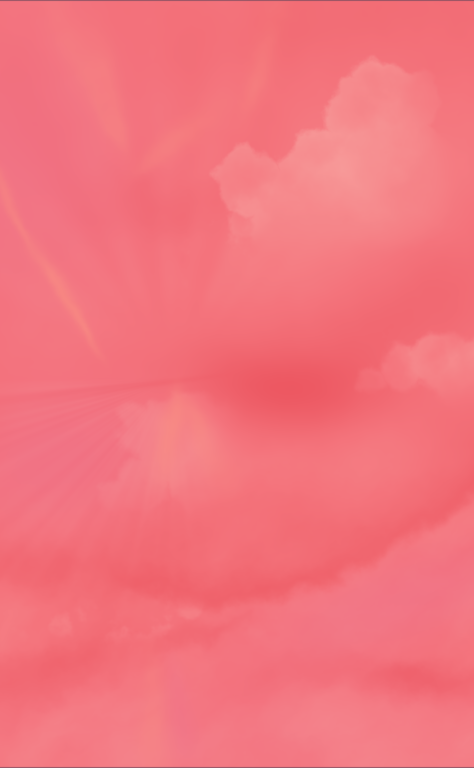
Write a WebGL 2 fragment shader that draws this texture.

```glsl
#version 300 es
precision highp float;
// Coral sky with billowing clouds and faint light rays fanning from a focus.
// Noise-warped disc clusters give lit cloud rims, soft ellipses give shadows,
// and feathered beams tint the air; one tone value picks the final colour.
uniform vec2 u_resolution;
out vec4 outColor;
const vec3 DEEP = vec3(.925, .335, .375), CORAL = vec3(.957, .455, .487);
const vec3 PALE = vec3(.970, .620, .612), ROSE = vec3(.935, .440, .540);
const vec3 PEACH = vec3(.975, .550, .510), FRAME = vec3(.48, .30, .37);
const vec2 FOCUS = vec2(.224, .506);
// Cloud puffs: centre and radius, in units of canvas height
const vec3 TOWER[8] = vec3[8](
  vec3(.322, .764, .044), vec3(.384, .768, .037), vec3(.420, .794, .042),
  vec3(.474, .850, .050), vec3(.498, .878, .046), vec3(.532, .868, .042),
  vec3(.430, .710, .100), vec3(.510, .760, .090));
const vec3 MIDDLE[5] = vec3[5](
  vec3(.180, .438, .028), vec3(.235, .425, .062), vec3(.186, .367, .034),
  vec3(.300, .385, .085), vec3(.150, .350, .022));
const vec3 EAST[4] = vec3[4](vec3(.527, .524, .032), vec3(.573, .530, .038),
  vec3(.485, .505, .020), vec3(.620, .505, .055));
// Beams: start and end points
const vec4 BEAMS[9] = vec4[9](
  vec4(.150, .510, .020, .715), vec4(.050, .660, -.03, .820),
  vec4(.170, .780, .110, 1.00), vec4(.175, .770, .040, 1.06),
  vec4(.310, .810, .372, 1.04), vec4(.150, .760, .320, .880),
  vec4(.232, .520, .212, .340), vec4(.230, .500, .315, .330),
  vec4(.195, .190, .202, -.03));

vec2 hashGradient(vec2 cell) {
  float h = 6.2832 * fract(sin(dot(cell, vec2(127.1, 311.7))) * 43758.5);
  return vec2(cos(h), sin(h));
}
float gradientNoise(vec2 p) {
  vec2 i = floor(p), f = p - i, u = f * f * (3.0 - 2.0 * f), e = vec2(0, 1);
  float low = mix(dot(hashGradient(i), f), dot(hashGradient(i + e.yx), f - e.yx), u.x);
  float high = mix(dot(hashGradient(i + e), f - e), dot(hashGradient(i + 1.), f - 1.), u.x);
  return mix(low, high, u.y);
}
float fbm(vec2 p) {
  float sum = 0.0, amp = 0.6;
  for (int i = 0; i < 5; i++) {
    sum += amp * gradientNoise(p);
    p = mat2(1.6, 1.2, -1.2, 1.6) * p + 3.7;
    amp *= 0.5;
  }
  return sum;
}
// Soft tilted ellipse
float glow(vec2 p, vec2 centre, vec2 size, float tilt) {
  float c = cos(tilt), s = sin(tilt);
  vec2 d = mat2(c, -s, s, c) * (p - centre) / size;
  return exp(-dot(d, d));
}
float joinPuff(float dist, vec2 p, vec3 puff) {
  return min(dist, length(p - puff.xy) - puff.z);
}
// Bright rim that fades into the body of a cloud
float litRim(float dist, float soft, float fade) {
  return smoothstep(soft, -soft, dist) * exp(min(dist, 0.0) / fade);
}
// Line of light, feathered at its sides and both ends
float beam(vec2 p, vec4 ends, float width) {
  vec2 d = ends.zw - ends.xy, q = p - ends.xy;
  float t = clamp(dot(q, d) / dot(d, d), 0.0, 1.0);
  float dist = length(q - d * t) / (width * (0.5 + 0.9 * t));
  return exp(-dist * dist) * smoothstep(0.0, 0.35, t) * smoothstep(1.0, 0.6, t);
}

void main() {
  vec2 uv = gl_FragCoord.xy / u_resolution, p = uv * vec2(.6172, 1.0);
  float broad = fbm(p * 5.0 + 2.0), fine = fbm(p * 16.0 + 8.0);
  vec2 crumble = vec2(fbm(p * 34.0 + 5.0), fbm(p * 34.0 + 61.0));
  vec2 q = p + 0.024 * vec2(fine, fbm(p * 16.0 + 31.0)) + 0.014 * crumble;
  vec2 w = q + 0.025 * vec2(broad, fbm(p * 7.0 + 17.0));
  float banks = fbm(vec2(w.x * 7.0 + w.y * 2.0, w.y * 13.0 - w.x * 6.0));
  float low = smoothstep(.48, .25, p.y);
  // Sky, broad light and shadow
  float tone = 0.03 + 0.28 * broad + 0.04 * fine + 0.42 * low * banks;
  tone -= 0.32 * glow(p, vec2(.52, .99), vec2(.24, .08), 0.0);
  tone -= 0.68 * glow(p, vec2(.38, .490), vec2(.20, .055), -.12);
  tone -= 0.42 * glow(p, vec2(.50, .575), vec2(.20, .070), .5);
  tone -= 0.28 * glow(w, vec2(.20, .735), vec2(.09, .035), 0.0);
  tone += 0.28 * glow(p, vec2(.40, .03), vec2(.40, .07), 0.0);
  // Lit clouds
  float tower = 1.0, middle = 1.0, east = 1.0;
  for (int i = 0; i < 8; i++) tower = joinPuff(tower, q, TOWER[i]);
  for (int i = 0; i < 5; i++) middle = joinPuff(middle, q, MIDDLE[i]);
  for (int i = 0; i < 4; i++) east = joinPuff(east, q, EAST[i]);
  float towerFade = smoothstep(.66, .76, p.y) * smoothstep(.60, .49, p.x);
  tone += (0.62 + 0.5 * fine) * litRim(tower, .005, .08) * towerFade;
  tone += 0.30 * glow(p, vec2(.42, .72), vec2(.17, .09), .5);
  tone += 0.45 * smoothstep(.0, .2, fine) * glow(q, vec2(.29, .69), vec2(.03, .05), -.5);
  float middleFade = smoothstep(.32, .24, p.x) * smoothstep(.31, .38, p.y);
  tone += (0.42 + 0.3 * fine) * litRim(middle, .008, .10) * middleFade;
  tone += 0.26 * glow(p, vec2(.27, .42), vec2(.09, .06), -.6);
  tone += (0.55 + 0.7 * fine) * litRim(east, .007, .06) * smoothstep(.46, .53, p.y);
  tone += 0.30 * glow(p, vec2(.50, .43), vec2(.13, .07), .4);
  // Dark curved underside, clear sky beneath, low cloud banks
  float above = q.y - 0.214 - 1.35 * (p.x - .29) * (p.x - .29);
  float side = smoothstep(.08, .24, p.x);
  tone -= 0.72 * side * smoothstep(-.012, .016, above) * exp(-max(above, 0.0) / .075);
  float clearing = glow(p, vec2(.53, .22), vec2(.20, .06), .3) * smoothstep(.01, -.015, above);
  tone += 0.14 * clearing;
  tone -= 0.48 * glow(w, vec2(.07, .255), vec2(.14, .038), -.05);
  tone -= 0.46 * glow(w, vec2(.04, .115), vec2(.13, .035), .3);
  tone -= 0.62 * glow(w, vec2(.53, .118), vec2(.12, .024), -.1);
  tone -= 0.40 * glow(w, vec2(.26, .175), vec2(.09, .016), .15);
  tone += 0.45 * smoothstep(.0, .2, fine) * glow(p, vec2(.17, .19), vec2(.13, .025), 0.0);
  // Soft rays fanning from the focus, thin and crisp to its lower left
  vec2 d = p - FOCUS;
  float angle = atan(-d.y, -d.x), r = length(d), reach = smoothstep(.01, .15, r);
  float thin = smoothstep(-.1, .1, angle) * smoothstep(2.2, .3, angle) * exp(-r * 4.0);
  tone += 0.55 * reach * thin * gradientNoise(vec2(angle * 22.0, r * 2.0));
  tone += 0.24 * smoothstep(.0, .2, d.y) * reach * smoothstep(.25, .05, d.x)
    * gradientNoise(vec2(angle * 6.0 + 5.0, r * 4.0));
  tone -= 0.25 * beam(p, vec4(.32, .515, -.06, .468), .006);
  // Colour from tone, then rosy air and warm beams
  vec3 color = mix(mix(CORAL, DEEP, clamp(-tone, 0.0, 1.0)), PALE, clamp(tone, 0.0, 1.0));
  float rose = 0.50 * glow(p, vec2(.02, .78), vec2(.17, .20), 0.0)
    + 0.55 * glow(p, vec2(.07, .40), vec2(.14, .09), .2) + 0.5 * clearing
    + 0.25 * glow(p, vec2(.35, .04), vec2(.4, .08), 0.0) + 0.3 * beam(p, vec4(.22, .17, .25, -.03), .018);
  color = mix(color, ROSE, clamp(rose, 0.0, 0.7));
  float warm = 0.0;
  for (int i = 0; i < 9; i++) warm += beam(mix(p, q, 0.4), BEAMS[i], i < 2 ? .008 : .016);
  color = mix(color, PEACH, min(warm, 1.0) * clamp(0.40 + 0.8 * broad, 0.0, 1.0));
  float border = smoothstep(.0022, .0008, min(uv.y, 1.0 - uv.y));
  outColor = vec4(mix(color, FRAME, 0.7 * border), 1.0);
}
```
